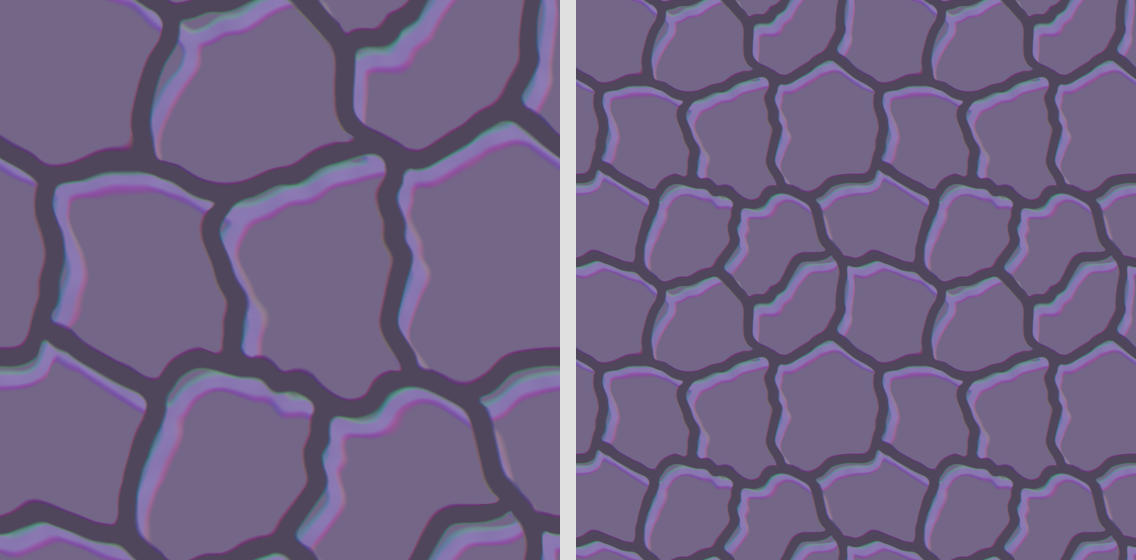
Left: one tile. Right: repeated 2 by 2.
This texture map is drawn by a WebGL 1 fragment shader. Its source:

```glsl
precision highp float;
uniform vec2 u_resolution;

const float GRID = 3.0;                          // cells per side, whole for tiling
const float JITTER = 0.84;
const float SEED = 23.0;
const float JOINT_ROUNDING = 0.018;
const float CRACK_HALF_WIDTH = 0.0175;
const float CRACK_SOFTNESS = 0.0045;
const float RIDGE_HALF_WIDTH = 0.0235;
const float RIDGE_CREST = 0.006;
const vec2 RIDGE_SHIFT = vec2(0.027, -0.035);
const float SHIFT_WANDER = 0.024;
const vec2 BEND_PERIODS = vec2(6.0, 13.0);       // whole for tiling
const vec2 BEND_AMOUNTS = vec2(0.060, 0.014);
const float SLOPE_STEP = 0.0015;

const vec3 PLAIN = vec3(0.45, 0.40, 0.53);
const vec3 CRACK = vec3(0.31, 0.275, 0.355);
const vec3 RIDGE = vec3(0.535, 0.465, 0.69);
const vec3 TINT_RIGHT = vec3(0.10, 0.00, -0.03); // added where a slope faces right
const vec3 TINT_UP = vec3(-0.035, 0.12, -0.03);  // added where a slope faces up

vec2 hash2(vec2 p) {
  vec3 h = fract(vec3(p.xyx + SEED) * vec3(0.1031, 0.1030, 0.0973));
  h += dot(h, h.yzx + 33.33);
  return fract((h.xx + h.yz) * h.zy);
}

float cornerSlope(vec2 cell, vec2 offset, float period) {
  float angle = 6.2832 * hash2(mod(cell, period) + period * 7.0).x;
  return dot(vec2(cos(angle), sin(angle)), offset);
}

// Gradient noise that wraps after a whole period
float noise(vec2 p, float period) {
  vec2 i = floor(p), f = fract(p), e = vec2(1.0, 0.0);
  vec2 u = f * f * f * (f * (f * 6.0 - 15.0) + 10.0);
  return mix(
    mix(cornerSlope(i, f, period), cornerSlope(i + e, f - e, period), u.x),
    mix(cornerSlope(i + e.yx, f - e.yx, period), cornerSlope(i + 1.0, f - 1.0, period), u.x),
    u.y);
}

vec2 noise2(vec2 p, float period) {
  return vec2(noise(p * period, period), noise((p + 0.37).yx * period, period));
}

float smoothMin(float a, float b, float k) {
  float h = max(k - abs(a - b), 0.0) / k;
  return min(a, b) - h * h * k * 0.25;
}

vec2 cellPoint(vec2 cell) {
  return cell + 0.5 + JITTER * (hash2(mod(cell, GRID)) - 0.5);
}

// Distance to the nearest border of the bent cell network
float borderDistance(vec2 p) {
  p += BEND_AMOUNTS.x * noise2(p, BEND_PERIODS.x);
  p += BEND_AMOUNTS.y * noise2(p, BEND_PERIODS.y);
  vec2 q = p * GRID, home = floor(q), nearCell = home, nearest = vec2(9.0);
  for (int y = -1; y <= 1; y++)
    for (int x = -1; x <= 1; x++) {
      vec2 cell = home + vec2(x, y);
      vec2 r = cellPoint(cell) - q;
      if (dot(r, r) < dot(nearest, nearest)) { nearest = r; nearCell = cell; }
    }
  float d = 1.0;
  for (int y = -2; y <= 2; y++)
    for (int x = -2; x <= 2; x++) {
      vec2 r = cellPoint(nearCell + vec2(x, y)) - q;
      vec2 across = r - nearest;
      if (dot(across, across) > 0.0001) {
        float edge = dot(0.5 * (r + nearest), normalize(across)) / GRID;
        d = smoothMin(d, edge, JOINT_ROUNDING);
      }
    }
  return d;
}

// x: evened distance, yz: unit direction away from the border
vec3 borderField(vec2 p) {
  float d = borderDistance(p);
  vec2 slope = vec2(borderDistance(p + vec2(SLOPE_STEP, 0.0)),
                    borderDistance(p + vec2(0.0, SLOPE_STEP))) - d;
  slope /= SLOPE_STEP;
  float steepness = length(slope);
  return vec3(d / clamp(steepness, 0.7, 1.4), slope / max(steepness, 0.001));
}

vec3 slopeTint(vec2 facing, float level) {
  return 4.0 * level * (1.0 - level) * (facing.x * TINT_RIGHT + facing.y * TINT_UP);
}

void main() {
  vec2 p = gl_FragCoord.xy / u_resolution;

  // Soft raised band, shifted down and to the right of the cracks
  vec2 wander = SHIFT_WANDER * noise2(p + 0.21, 5.0);
  vec3 band = borderField(p - RIDGE_SHIFT - wander);
  float width = RIDGE_HALF_WIDTH * (1.0 + 0.25 * noise(p * 11.0, 11.0));
  float ridge = 1.0 - smoothstep(RIDGE_CREST, width, band.x);
  vec3 color = mix(PLAIN, RIDGE, ridge) + slopeTint(band.yz, ridge);
  color += 0.035 * ridge * noise(p * 19.0, 19.0);

  // Dark cracks on top, their walls facing inward
  vec3 gap = borderField(p);
  float crack = 1.0 - smoothstep(CRACK_HALF_WIDTH - CRACK_SOFTNESS,
                                 CRACK_HALF_WIDTH + CRACK_SOFTNESS, gap.x);
  color = mix(color, CRACK, crack) + slopeTint(-gap.yz, crack);

  gl_FragColor = vec4(color, 1.0);
}
```
